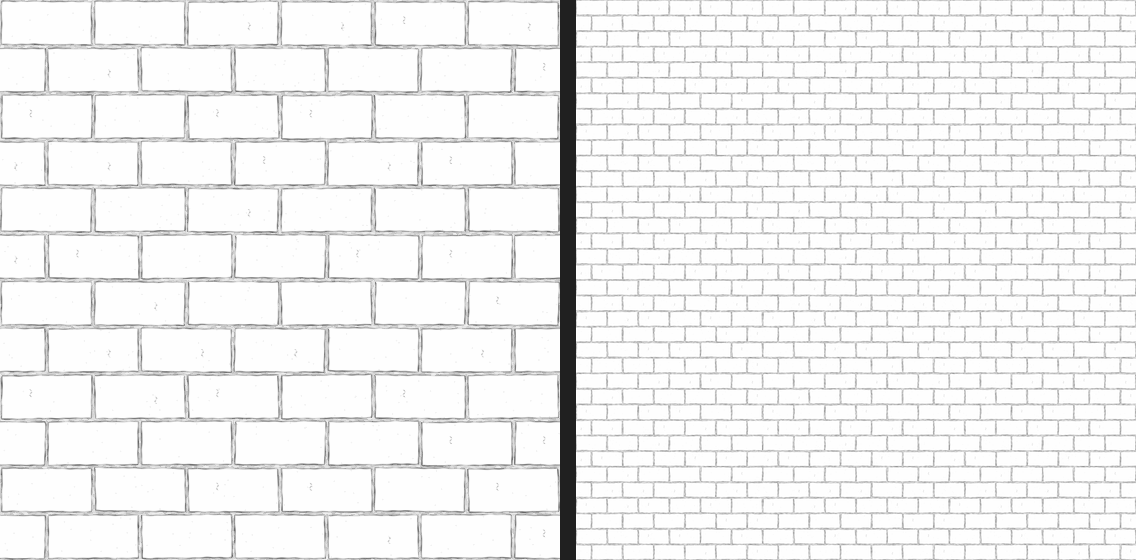
Left, the tile; right, the same tile 3 across and 3 down.
A WebGL 2 fragment shader for this texture:

```glsl
#version 300 es
precision highp float;
// Pencil-sketched white brick wall in running bond, six bricks across and twelve courses up.

uniform vec2 u_resolution;
out vec4 outColor;

const float TAU = 6.2831853;

vec2 hash2(vec2 p) {
  vec3 q = fract(p.xyx * vec3(0.1031, 0.1030, 0.0973));
  q += dot(q, q.yzx + 33.33);
  return fract((q.xx + q.yz) * q.zy);
}

// Wrapping cellular noise: x = distance to the nearest point, y = its random value
vec2 cellular(vec2 uv, vec2 cells) {
  vec2 p = uv * cells, base = floor(p);
  vec2 nearest = vec2(9.0, 0.0);
  for (int j = -1; j <= 1; j++) {
    for (int i = -1; i <= 1; i++) {
      vec2 cell = base + vec2(i, j);
      vec2 id = mod(cell, cells);
      float dist = length(cell + hash2(id) - p);
      if (dist < nearest.x) nearest = vec2(dist, hash2(id + 17.0).x);
    }
  }
  return nearest;
}

float roundBox(vec2 p, vec2 halfSize, float radius) {
  vec2 q = abs(p) - halfSize + radius;
  return length(max(q, 0.0)) + min(max(q.x, q.y), 0.0) - radius;
}

void main() {
  vec2 uv = gl_FragCoord.xy / u_resolution;
  float pixel = 12.0 / u_resolution.y;

  // Brick layout: local units are one course high and two wide
  float course = floor(uv.y * 12.0);
  vec2 wall = vec2(uv.x * 6.0 + 0.5 * mod(course + 1.0, 2.0), uv.y * 12.0);
  vec2 brick = vec2(mod(floor(wall.x), 6.0), course);
  vec2 p = (fract(wall) - 0.5) * vec2(2.0, 1.0);
  vec2 seed = hash2(brick + 3.0);
  vec2 tilt = hash2(brick + 41.0) - 0.5;

  // Hand-drawn outline: slight skew, shift and wobble
  vec2 q = p + p.yx * tilt * vec2(0.055, 0.026) + (seed - 0.5) * 0.018;
  q.x += 0.004 * sin(p.y * 13.0 + seed.x * TAU);
  q.y += 0.004 * sin(p.x * 8.0 + seed.y * TAU) + 0.003 * sin(p.x * 23.0 + seed.x * TAU);
  float edge = roundBox(q, vec2(0.957, 0.456), 0.025);

  // Mortar grain is streaked along each joint
  bool bedJoint = abs(p.y) - 0.456 > abs(p.x) - 0.957;
  vec2 grain = cellular(uv, bedJoint ? vec2(120.0, 340.0) : vec2(340.0, 120.0));
  float mortar = 0.79 + 0.16 * grain.y - 0.06 * smoothstep(0.3, 0.8, grain.x);

  // Pencil line of uneven pressure around each brick
  float along = bedJoint ? p.x * 5.0 + sign(p.y) * 2.0 : p.y * 7.0 + sign(p.x) * 3.0;
  float pressure = 0.6 + 0.25 * sin(along + seed.x * TAU) + 0.15 * sin(along * 3.7 + seed.y * TAU);
  pressure *= bedJoint && p.y > 0.0 ? 0.75 : 1.0;
  float line = 1.0 - smoothstep(0.007, 0.007 + pixel, abs(edge - 0.006));

  // Nearly white face with sparse pale specks
  vec2 speck = cellular(uv, vec2(72.0));
  float face = 0.998 - 0.05 * step(0.86, speck.y) * (1.0 - smoothstep(0.06, 0.16, speck.x));

  // Small broken vertical scratch on some bricks
  float side = seed.x < 0.5 ? -1.0 : 1.0;
  vec2 m = (p - vec2(0.34, -0.07) * side) * side;
  float scratch = 1.0 - smoothstep(0.004, 0.008 + pixel, abs(m.x - 0.016 * sin(m.y * 48.0)));
  scratch *= 1.0 - smoothstep(0.07, 0.10, abs(m.y));
  scratch *= step(0.58, seed.y) * (0.6 + 0.4 * sin(m.y * 95.0 + seed.x * TAU));
  face -= 0.24 * scratch;

  float shade = mix(face, mortar, smoothstep(-0.5 * pixel, 0.5 * pixel, edge));
  shade -= 0.38 * pressure * line;
  outColor = vec4(vec3(clamp(shade, 0.0, 1.0)), 1.0);
}
```
